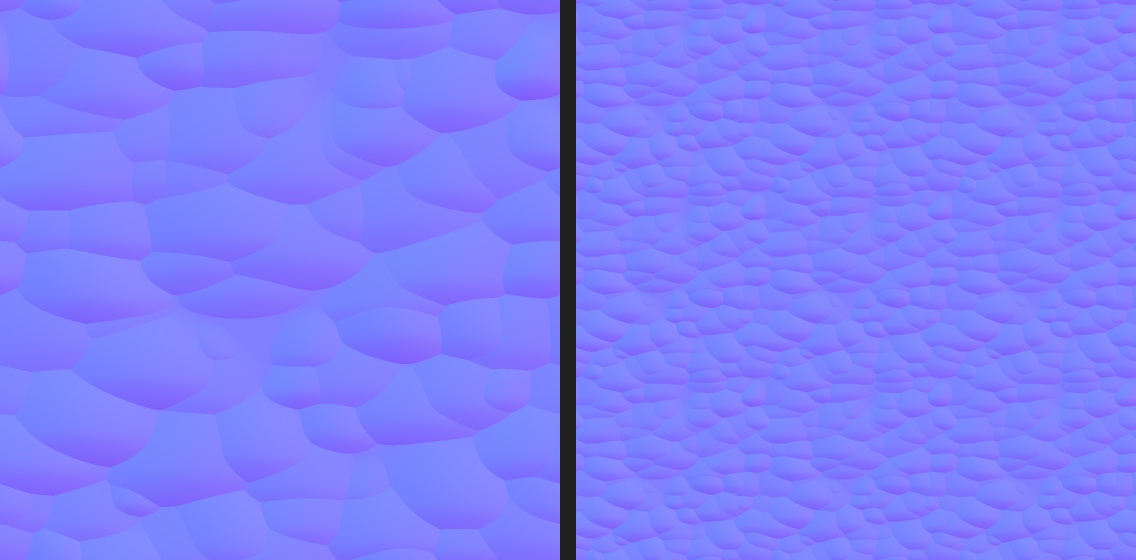
Left: one tile. Right: repeated 3 by 3.
Reproduce this texture map procedurally as a WebGL 2 fragment shader.

```glsl
#version 300 es
precision highp float;
// Tileable normal map of soft, overlapping scales.
// Skewed domes (gentle above, steep below) sit on a wrapped jittered grid;
// the tallest dome at each point wins and its analytic slope becomes the colour.

uniform vec2 u_resolution;
out vec4 fragColor;

const vec2 GRID = vec2(7.0, 11.0);       // domes across and up one tile
const vec2 BASE_RADIUS = vec2(0.133, 0.075);
const float STEEPNESS = 0.092;           // dome height relative to its radius
const float SKEW = 0.45;                 // how far the crest leans downward
const float CREST = 0.2;                 // rounding of the skewed crest
const int SAMPLES = 2;                   // antialiasing samples per axis

// Four random values in 0..1 for an integer cell and a seed.
vec4 hash4(vec2 cell, uint seed) {
    uvec4 v = uvec4(uint(cell.x), uint(cell.y), seed, seed + 7u);
    v = v * 1664525u + 1013904223u;
    for (int i = 0; i < 2; i++) {
        v.x += v.y * v.w;
        v.y += v.z * v.x;
        v.z += v.x * v.y;
        v.w += v.y * v.z;
        v ^= v >> 16u;
    }
    return vec4(v >> 8u) / 16777216.0;
}

// Slope (xy) and height (z) of one dome; the offset is measured from its centre.
vec3 dome(vec2 offset, vec2 radius, float shear, float height) {
    vec2 q = vec2(offset.x + shear * offset.y, offset.y) / radius;

    // Stretch the upper half and squeeze the lower half, without a crease.
    float bend = sqrt(q.y * q.y + CREST * CREST);
    float stretch = 1.0 - SKEW * q.y / bend;
    q.y -= SKEW * (bend - CREST);

    float s = 1.0 - dot(q, q);
    if (s <= 0.0) return vec3(0.0);

    // Parabolic rim below, blending to a rim that fades out above.
    float fade = 0.5 + 0.5 * q.y;
    float profile = s * mix(1.0, s, fade);
    vec2 slope = -2.0 * q * (1.0 - fade + 2.0 * fade * s);
    slope.y += 0.5 * s * (s - 1.0);

    // Chain rule back to canvas units.
    slope *= vec2(1.0, stretch) / radius;
    slope.y += shear * slope.x;
    return height * vec3(slope, profile);
}

// Slope and height of the tallest dome at a point of the unit tile.
vec3 scales(vec2 p) {
    vec2 home = floor(p * GRID);
    vec3 tallest = vec3(0.0);
    for (int y = -2; y <= 2; y++) {
        for (int x = -2; x <= 2; x++) {
            vec2 cell = home + vec2(x, y);
            vec2 wrapped = mod(cell, GRID);
            vec4 place = hash4(wrapped, 11u);
            vec4 shape = hash4(wrapped, 53u);

            vec2 centre = (cell + place.xy) / GRID;
            float size = mix(0.45, 1.3, sqrt(place.z));
            vec2 radius = BASE_RADIUS * size * vec2(mix(0.8, 1.15, shape.x), 1.0);
            float shear = mix(-0.35, 0.35, shape.y);
            float height = STEEPNESS * radius.y * mix(0.65, 1.3, shape.z);

            vec3 candidate = dome(p - centre, radius, shear, height);
            if (candidate.z > tallest.z) tallest = candidate;
        }
    }
    return tallest;
}

// Pack a surface slope as a tangent-space normal colour.
vec3 normalColour(vec2 slope) {
    return 0.5 + 0.5 * normalize(vec3(-slope, 1.0));
}

void main() {
    vec3 colour = vec3(0.0);
    for (int j = 0; j < SAMPLES; j++) {
        for (int i = 0; i < SAMPLES; i++) {
            vec2 jitter = (vec2(i, j) + 0.5) / float(SAMPLES) - 0.5;
            vec2 p = fract((gl_FragCoord.xy + jitter) / u_resolution);
            colour += normalColour(scales(p).xy);
        }
    }
    fragColor = vec4(colour / float(SAMPLES * SAMPLES), 1.0);
}
```
